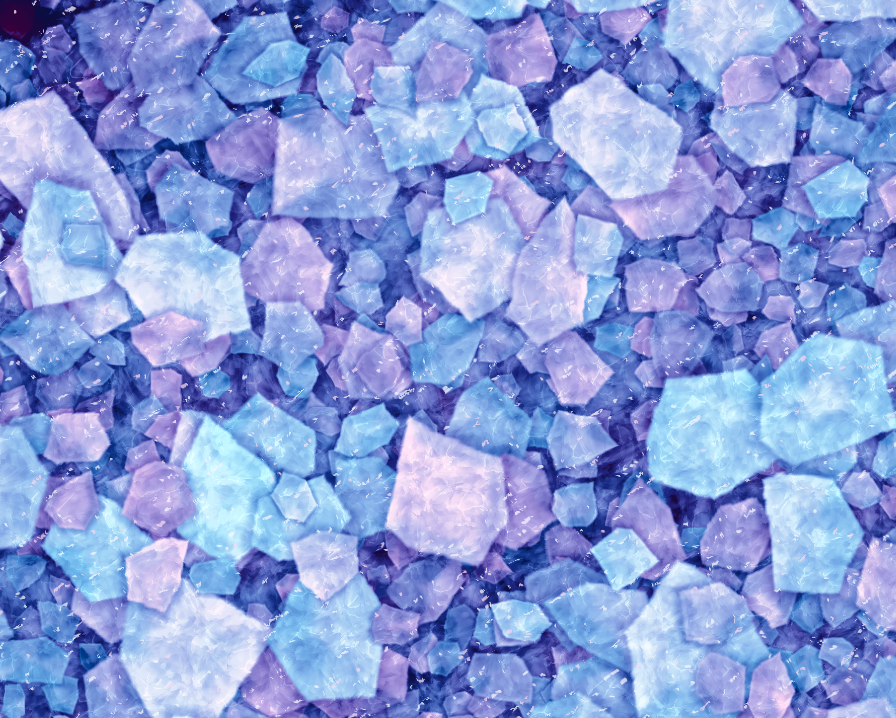
This texture is drawn by a Shadertoy shader. Its source:

```glsl
// A bed of pale blue and violet quartz: scattered faceted crystals, small to large,
// are laid over dark crevices. Layered sines and cellular noise add haze, cracks
// and glitter; one tone value is then mapped through a blue colour ramp.

const float TAU = 6.2831853;
const vec3 RAMP[6] = vec3[6](
    vec3(0.10, 0.15, 0.50), vec3(0.31, 0.38, 0.73), vec3(0.45, 0.53, 0.82),
    vec3(0.57, 0.66, 0.90), vec3(0.69, 0.78, 0.94), vec3(0.86, 0.91, 0.98));
const vec3 CREVICE = vec3(0.06, 0.04, 0.25);
const vec3 PINK_SHIFT = vec3(0.12, -0.03, -0.01);
const vec3 CYAN_SHIFT = vec3(-0.10, 0.06, 0.03);
const vec3 GLINT = vec3(0.97, 0.97, 1.0);

vec3 hash3(vec2 p) {
    vec3 q = fract(vec3(p.xyx) * vec3(0.1031, 0.1030, 0.0973));
    q += dot(q, q.yxz + 33.33);
    return fract((q.xxy + q.yzz) * q.zyx);
}

mat2 rotation(float angle) {
    float c = cos(angle), s = sin(angle);
    return mat2(c, s, -s, c);
}

// Layered, turned and bent sines, roughly -1 to 1
float waves(vec2 p) {
    float sum = 0.0, amplitude = 0.6;
    for (int i = 0; i < 5; i++) {
        p = rotation(1.1) * p + 0.7 * sin(p.yx * 0.8 + float(i));
        sum += amplitude * sin(p.x) * sin(p.y);
        p *= 1.8;
        amplitude *= 0.68;
    }
    return sum;
}

// Cellular noise: nearest distance, gap to the second nearest, random id
vec3 cells(vec2 p) {
    vec2 home = floor(p);
    vec3 best = vec3(9.0, 9.0, 0.0);
    for (int y = -1; y <= 1; y++)
    for (int x = -1; x <= 1; x++) {
        vec2 cell = home + vec2(x, y);
        vec3 h = hash3(cell + 300.0);
        float d = length(cell + h.xy - p);
        if (d < best.x) best = vec3(d, best.x, h.z);
        else best.y = min(best.y, d);
    }
    return vec3(best.x, best.y - best.x, best.z);
}

// Irregular six-sided crystal: x = distance to the outline, y = facet shade
vec2 facets(vec2 q, vec2 seed, float capHeight) {
    float edge = -9.0;
    float total = exp(-24.0 * capHeight);
    float shade = 0.15 * total;
    for (int k = 0; k < 6; k++) {
        vec3 h = hash3(seed + float(k) * 17.3);
        float angle = (float(k) + 0.8 * (h.x - 0.5)) * TAU / 6.0;
        float side = dot(q, vec2(cos(angle), sin(angle))) - mix(0.72, 1.0, h.y);
        float weight = exp(24.0 * min(side, 0.5));
        edge = max(edge, side);
        total += weight;
        shade += weight * (h.z - 0.5);
    }
    return vec2(edge, shade / total);
}

// Scatter one size of crystal over gem (x = tone, y = tint)
void growLayer(inout vec2 gem, vec2 p, float size, float share, float tone, float seed) {
    vec2 g = p / size;
    for (int y = 1; y >= -1; y--)
    for (int x = -1; x <= 1; x++) {
        vec2 cell = floor(g) + vec2(x, y);
        vec3 place = hash3(cell + seed);
        vec3 trait = hash3(cell + seed + 71.7);
        if (place.z > share) continue;
        float radius = mix(0.42, 0.68, trait.x);
        vec2 q = (g - cell - 0.5 - 0.6 * (place.xy - 0.5)) / radius;
        q = rotation(trait.z * TAU) * q;
        q.x *= mix(1.0, 1.45, trait.y);
        vec2 face = facets(q, cell + seed + 13.1, mix(0.25, 0.75, trait.y));
        float soft = 0.02 + 1.0 / (iResolution.y * size * radius);
        float cover = 1.0 - smoothstep(-soft, soft, face.x);
        float rim = 1.0 - smoothstep(0.0, 0.09, abs(face.x + 0.07));
        float shine = tone + 0.32 * (trait.z - 0.5) + 0.42 * face.y + 0.08 * rim;
        float tint = 2.0 * fract(trait.x * 7.0 + trait.z * 5.0) - 1.0;
        gem.x *= 1.0 - 0.42 * (1.0 - smoothstep(0.0, 0.28, face.x));
        gem = mix(gem, vec2(shine, tint + face.y), 0.88 * cover);
    }
}

vec3 rampColor(float tone) {
    vec3 color = mix(CREVICE, RAMP[0], smoothstep(-0.22, 0.0, tone));
    for (int i = 1; i < 6; i++)
        color = mix(color, RAMP[i], clamp(tone * 5.0 - float(i) + 1.0, 0.0, 1.0));
    return mix(color, GLINT, smoothstep(1.0, 1.3, tone));
}

void mainImage(out vec4 fragColor, in vec2 fragCoord) {
    vec2 p = fragCoord / iResolution.y;
    vec2 bent = p + 0.004 * vec2(waves(p * 32.0), waves(p * 32.0 + 7.0));

    // Crystals, from the crevices up
    vec2 gem = vec2(0.2 + 0.25 * waves(p * 50.0), 0.6 * waves(p * 14.0));
    growLayer(gem, bent, 0.055, 0.85, 0.49, 40.0);
    growLayer(gem, bent, 0.110, 0.75, 0.66, 110.0);
    growLayer(gem, bent, 0.180, 0.58, 0.84, 190.0);
    growLayer(gem, bent, 0.085, 0.16, 0.72, 260.0);

    // Haze, cloudy grain and fine cracks
    float haze = waves(p * 75.0 + 3.0);
    vec3 crack = cells(bent * 38.0 + 0.3 * haze);
    vec3 grain = cells(p * 105.0 + 0.6 * haze);
    float tone = gem.x + 0.09 * waves(p * 6.0) + 0.15 * haze;
    tone += 0.10 * (crack.z - 0.5) + 0.22 * (grain.z - 0.5) * (1.0 - grain.x);
    tone += 0.16 * (1.0 - smoothstep(0.0, 0.12, crack.y)) * smoothstep(0.0, 0.5, haze);

    // Shaded upper left corner
    float corner = length((p - vec2(0.0, 1.0)) * vec2(0.8, 1.0));
    tone -= 0.22 * (1.0 - smoothstep(0.0, 0.5, corner));
    tone -= 0.7 * (1.0 - smoothstep(0.02, 0.08, corner));

    // Colour, tint and glitter
    vec3 color = rampColor(tone);
    color += PINK_SHIFT * max(gem.y, 0.0) + CYAN_SHIFT * max(-gem.y, 0.0);
    vec3 fleck = cells(bent * vec2(75.0, 95.0) + 0.9 * haze + 20.0);
    float glitter = step(0.86, fleck.z) * (1.0 - smoothstep(0.12, 0.34, fleck.x));
    color = mix(color, GLINT - vec3(0.0, 0.12, 0.06) * step(0.95, fleck.z), 0.75 * glitter);
    fragColor = vec4(clamp(color, 0.0, 1.0), 1.0);
}
```
